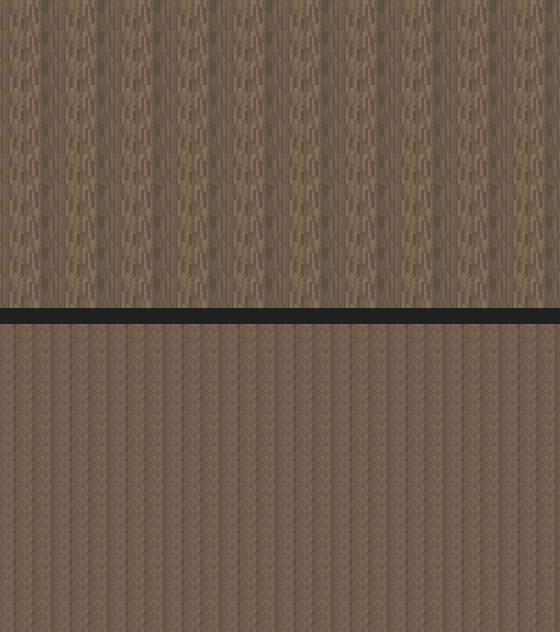
Top: one tile. Bottom: repeated 3 by 3.
This texture is drawn by a WebGL 1 fragment shader. Its source:

```glsl
precision highp float;

uniform vec2 u_resolution;

#define REPEATS vec2(10.0, 10.0)
#define STRIPS 24.0
#define WIDTH_JITTER 0.6
#define PIECES 1.9
#define GAP_WIDTH 0.17
#define GAP_DEPTH 0.26
#define PIECE_CONTRAST 0.52
#define GRAIN_CONTRAST 0.42
#define BAND_CONTRAST 0.10
#define DARK_WOOD vec3(0.325, 0.270, 0.237)
#define LIGHT_WOOD vec3(0.575, 0.490, 0.388)
#define SAMPLES 4

float hash(vec2 p) {
  vec3 q = fract(vec3(p.xyx) * vec3(0.1031, 0.1030, 0.0973));
  q += dot(q, q.yzx + 33.33);
  return fract((q.x + q.y) * q.z);
}

// Value noise that wraps horizontally after a whole period
float wrapNoise(vec2 p, float period, float seed) {
  vec2 cell = floor(p);
  vec2 f = fract(p);
  f = f * f * (3.0 - 2.0 * f);
  float x0 = mod(cell.x, period);
  float x1 = mod(cell.x + 1.0, period);
  float y = cell.y + seed;
  float low = mix(hash(vec2(x0, y)), hash(vec2(x1, y)), f.x);
  float high = mix(hash(vec2(x0, y + 1.0)), hash(vec2(x1, y + 1.0)), f.x);
  return mix(low, high, f.y);
}

// Left boundary of a strip, in strip units
float stripEdge(float i) {
  return i + WIDTH_JITTER * hash(vec2(mod(i, STRIPS), 17.0));
}

float box(vec2 p, vec2 center, vec2 halfSize) {
  vec2 d = abs(p - center) - halfSize;
  return 1.0 - smoothstep(-0.006, 0.006, max(d.x, d.y));
}

vec3 woodTile(vec2 tile) {
  // Narrow strips of uneven width
  float x = tile.x * STRIPS;
  float strip = floor(x);
  strip -= 1.0 - step(stripEdge(strip), x);
  float sideDist = min(x - stripEdge(strip), stripEdge(strip + 1.0) - x);
  float id = mod(strip, STRIPS);

  // Staggered butt joints along each strip
  float along = tile.y * PIECES + hash(vec2(id, 41.0));
  float piece = floor(along);
  float endDist = min(fract(along), 1.0 - fract(along));
  float pieceTone = hash(vec2(id + 3.0, piece + 67.0)) - 0.5;

  // Long fibres, coarse and fine
  float seed = piece * 13.0 + 101.0;
  float coarse = wrapNoise(tile * vec2(60.0, 3.0), 60.0, seed);
  float fine = wrapNoise(tile * vec2(144.0, 7.0), 144.0, seed + 50.0);
  float grain = 0.55 * coarse + 0.45 * fine - 0.5;

  // Broad pale and dark bands across the tile
  float band = cos(6.2831853 * (tile.x - 0.45));

  float tone = 0.50 + PIECE_CONTRAST * pieceTone;
  tone += GRAIN_CONTRAST * grain + BAND_CONTRAST * band;

  // One pale board with a small knot above a dark sliver
  float board = box(tile, vec2(0.395, 0.70), vec2(0.035, 0.30));
  tone = mix(tone, 0.66 + GRAIN_CONTRAST * grain, 0.75 * board);
  float knotDist = length((tile - vec2(0.40, 0.55)) * vec2(1.8, 1.0));
  tone -= 0.30 * (1.0 - smoothstep(0.015, 0.06, knotDist));
  float sliver = box(tile, vec2(0.395, 0.25), vec2(0.022, 0.16));
  tone = mix(tone, 0.06, 0.8 * sliver);

  // Seams between boards
  tone -= GAP_DEPTH * (1.0 - smoothstep(0.0, GAP_WIDTH, sideDist));
  tone -= 0.5 * GAP_DEPTH * (1.0 - smoothstep(0.0, 0.035, endDist));
  return mix(DARK_WOOD, LIGHT_WOOD, clamp(tone, 0.0, 1.0));
}

void main() {
  // Area sampling keeps the thin strips smooth
  vec3 color = vec3(0.0);
  for (int j = 0; j < SAMPLES; j++) {
    for (int i = 0; i < SAMPLES; i++) {
      vec2 offset = (vec2(float(i), float(j)) + 0.5) / float(SAMPLES) - 0.5;
      vec2 uv = (gl_FragCoord.xy + offset) / u_resolution;
      color += woodTile(fract(uv * REPEATS));
    }
  }
  gl_FragColor = vec4(color / float(SAMPLES * SAMPLES), 1.0);
}
```
